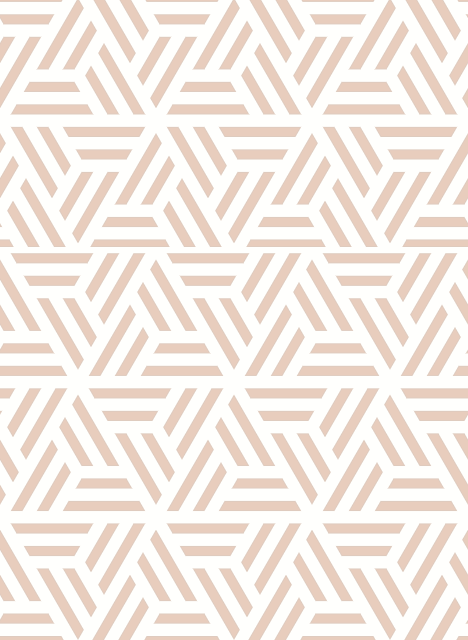
Give the GLSL for this pattern, as a Shadertoy shader.

```glsl
// Woven triangle pattern: a triangular lattice whose cells each hold three pairs
// of bars in a pinwheel. Cells come from the fractions of three lattice axes.
// Above a horizontal seam the lattice is shifted and its pinwheels turn the other way.

const float REPEATS = 3.0;            // triangle sides across the canvas
const float ROW = 0.8660254;          // triangle height, in sides
const float SEAM_Y = 2.519;           // seam and lower lattice line, in sides
const float UPPER_LINE_Y = 3.329;     // lattice line of the upper band, in sides

// Bar sizes, in triangle heights
const float LANE = 1.0 / 6.0;         // spacing of neighbouring bars
const float HALF_BAR = 0.0375;        // half the bar thickness
const float RIM = 0.007;              // darker outline inside each bar

const vec3 PAPER = vec3(1.0, 1.0, 0.992);
const vec3 BAR = vec3(0.91, 0.803, 0.743);
const vec3 BAR_RIM = vec3(0.87, 0.795, 0.745);

// Distances from the three sides of the enclosing triangle, in triangle heights
vec3 sideDistances(vec2 q) {
    vec3 axes = vec3(q.y, ROW * q.x - 0.5 * q.y, -ROW * q.x - 0.5 * q.y) / ROW;
    vec3 f = fract(axes);
    bool pointsDown = f.x + f.y + f.z > 1.5;
    return pointsDown ? 1.0 - f : f;
}

// Depth inside a pair of bars: positive within, negative outside
float barPair(float across, float fromStart, float fromEnd) {
    float inset = 0.5 * LANE - HALF_BAR;
    float lane = clamp(floor(across / LANE), 0.0, 1.0);
    float thickness = HALF_BAR - abs(across - LANE * (lane + 0.5));
    float ends = min(fromStart - inset, fromEnd - 2.0 * LANE - inset);
    return min(thickness, ends);
}

// Three bar pairs, each starting at one corner and stopping at the next pair
float pinwheel(vec2 q) {
    vec3 d = sideDistances(q);
    float depth = -1.0;
    for (int i = 0; i < 3; i++) {
        depth = max(depth, barPair(d.x, d.z, d.y));
        d = d.yzx;
    }
    return depth;
}

void mainImage(out vec4 fragColor, in vec2 fragCoord) {
    vec2 p = fragCoord * REPEATS / iResolution.x;
    float pixel = REPEATS / (iResolution.x * ROW);

    // Lower band, or the mirrored upper band trimmed at the seam
    float depth;
    if (p.y < SEAM_Y) {
        depth = pinwheel(p - vec2(0.0, SEAM_Y));
    } else {
        vec2 mirrored = vec2(-p.x, p.y - UPPER_LINE_Y);
        depth = min(pinwheel(mirrored), (p.y - SEAM_Y) / ROW);
    }

    // Smoothed fill with a thin rim
    float cover = clamp(depth / pixel + 0.5, 0.0, 1.0);
    float inner = clamp((depth - RIM) / pixel + 0.5, 0.0, 1.0);
    vec3 color = mix(PAPER, mix(BAR_RIM, BAR, inner), cover);
    fragColor = vec4(color, 1.0);
}
```
